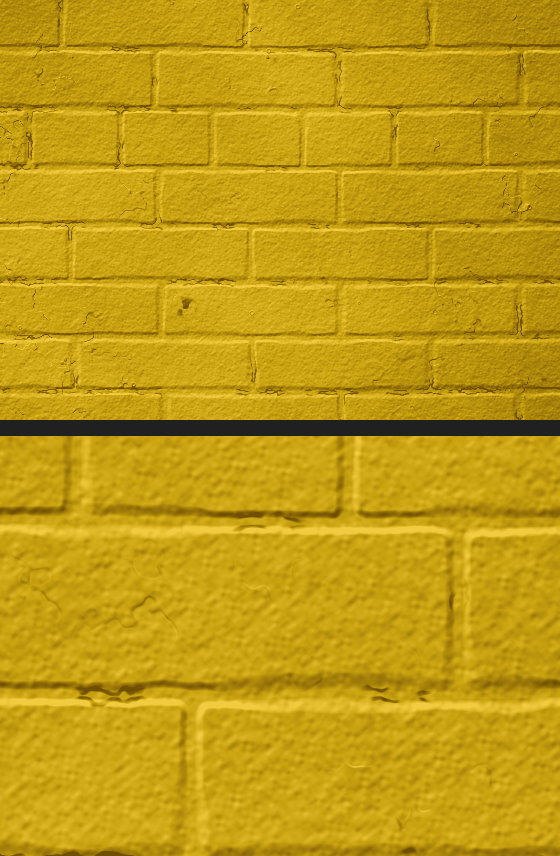
Top: the whole. Bottom: its middle third, enlarged.
Write a Shadertoy shader that draws this texture.

```glsl
// Painted yellow brick wall: eight courses, one of them of half-length bricks.
// A height field of worn bricks, paint grain, peeling edges and blisters
// is lit from the upper left; the resulting tone picks the colour.

#define COURSE 0.1441        // course height near the top, canvas height = 1
#define SHRINK 0.00139       // loss of height from course to course
#define FIRST_BED 0.118      // depth of the first full bed joint
#define BRICK_LENGTH 0.4392
#define HALF_JOINT 0.0075
#define RELIEF 0.0058        // rise of brick faces above the mortar
#define GRAIN 0.0012
#define RELIEF_GAIN 0.50
#define CHIP vec2(0.443, 0.732)
#define SHADOW vec3(0.44, 0.31, 0.01)
#define BASE vec3(0.785, 0.635, 0.058)
#define LIGHT vec3(0.95, 0.80, 0.25)

float hash(vec2 p) {
    vec3 q = fract(vec3(p.xyx) * 0.1031);
    q += dot(q, q.yzx + 33.33);
    return fract((q.x + q.y) * q.z);
}

float noise(vec2 p) {
    vec2 i = floor(p), f = fract(p);
    f = f * f * (3.0 - 2.0 * f);
    return mix(mix(hash(i), hash(i + vec2(1, 0)), f.x),
               mix(hash(i + vec2(0, 1)), hash(i + vec2(1, 1)), f.x), f.y);
}

// Turned noise, so that the lattice does not follow the courses
float turned(vec2 p) {
    return noise(mat2(0.8, 0.6, -0.6, 0.8) * p + 57.0);
}

// Brick layout: x = signed distance to the brick edge, yz = brick id
vec3 brick(vec2 p) {
    p += 0.0030 * (vec2(noise(p * 26.0), noise(p * 26.0 + 71.0)) - 0.5);
    p += 0.0014 * (vec2(turned(p * 110.0), turned(p * 110.0 + 39.0)) - 0.5);
    p.y += 0.0015 * sin(p.x * 5.0 + 1.0);
    float k = (COURSE - sqrt(COURSE * COURSE - 4.0 * SHRINK * (p.y - FIRST_BED)))
              / (2.0 * SHRINK);
    float row = floor(k) + 1.0;
    bool odd = mod(row, 2.0) > 0.5;
    float joint = odd ? 0.804 + 0.0014 * row : 0.587 + 0.0026 * row;
    vec2 size = vec2(BRICK_LENGTH - 0.0026 * row, COURSE - 2.0 * SHRINK * k);
    if (row == 2.0) { size.x *= 0.5; joint = 0.722; }
    float column = (p.x - joint) / size.x;
    vec2 local = (fract(vec2(column, k)) - 0.5) * size;
    float corner = 0.007;
    vec2 q = abs(local) - 0.5 * size + HALF_JOINT + corner;
    float d = length(max(q, 0.0)) + min(max(q.x, q.y), 0.0) - corner;
    return vec3(d, floor(column), row);
}

// Peeling paint: x = noise whose middle contour is the torn edge, y = strength
vec2 peel(vec2 p) {
    float n = 0.55 * turned(p * 15.0) + 0.3 * turned(p * 42.0) + 0.15 * noise(p * 110.0);
    float strength = smoothstep(0.50, 0.72, noise(p * 6.5 + 23.0));
    strength *= smoothstep(0.35, 0.60, turned(p * 24.0 + 13.0));
    return vec2(n, max(strength, smoothstep(0.06, 0.02, length(p - CHIP))));
}

// Sparse raised blisters, at most one per cell
float blisters(vec2 p) {
    vec2 cell = floor(p * 14.0);
    float rise = 0.0;
    for (int j = -1; j <= 1; j++)
    for (int i = -1; i <= 1; i++) {
        vec2 c = cell + vec2(i, j);
        vec2 centre = (c + vec2(hash(c + 17.0), hash(c + 41.0))) / 14.0;
        float radius = mix(0.003, 0.008, hash(c + 63.0));
        float ring = abs(length(p - centre) - radius * 0.7);
        rise += step(0.94, hash(c + 5.0)) * smoothstep(0.0030, 0.0, ring);
    }
    return rise;
}

float height(vec2 p) {
    float bevel = mix(0.0030, 0.0100, smoothstep(0.25, 0.75, turned(p * 14.0)));
    float face = smoothstep(0.0045, -bevel, brick(p).x);
    vec2 torn = peel(p);
    float h = RELIEF * face;
    h += GRAIN * (turned(p * 230.0) + 1.3 * noise(p * 125.0) + 1.4 * turned(p * 52.0));
    h += 0.0022 * torn.y * smoothstep(0.475, 0.525, torn.x);
    return h + 0.0016 * blisters(p);
}

void mainImage(out vec4 fragColor, in vec2 fragCoord) {
    vec2 p = fragCoord / iResolution.y;
    p.y = 1.0 - p.y;    // depth below the top edge

    // Slope towards the light
    vec2 e = vec2(0.0012, 0.0);
    float h = height(p);
    vec2 slope = vec2(height(p + e.xy) - h, height(p + e.yx) - h) / e.x;
    float tone = 0.59 + RELIEF_GAIN * dot(slope, vec2(0.42, 0.87));

    // Uneven light over the wall and from brick to brick
    vec3 b = brick(p);
    vec2 away = p - vec2(0.45, 0.62);
    tone += 0.05 - 0.23 * dot(away, away);
    tone += 0.06 * (hash(b.yz + 11.0) - 0.5);
    tone += 0.13 * (turned(p * 4.5) - 0.5) + 0.06 * (turned(p * 17.0 + 4.0) - 0.5);

    // Torn paint edges, thin broken cracks beside bricks, and the chipped hole
    vec2 torn = peel(p);
    tone -= 0.28 * torn.y * smoothstep(0.024, 0.0, abs(torn.x - 0.5));
    float jitter = 0.007 * (turned(p * 85.0) - 0.5) + 0.003 * (noise(p * 190.0) - 0.5);
    float crack = smoothstep(0.0026, 0.0006, abs(b.x - 0.0035 + jitter));
    crack *= smoothstep(0.56, 0.70, noise(p * vec2(17.0, 13.0) + 3.0));
    tone -= 0.55 * crack * smoothstep(0.25, 0.50, turned(p * 60.0 + 8.0));
    float hole = smoothstep(0.032, 0.012, length(p - CHIP));
    tone -= 0.55 * hole * smoothstep(0.45, 0.58, noise(p * 70.0 + 7.0));

    vec3 colour = mix(SHADOW, BASE, clamp(tone / 0.6, 0.0, 1.0));
    colour = mix(colour, LIGHT, clamp((tone - 0.6) / 0.4, 0.0, 1.0));
    fragColor = vec4(colour, 1.0);
}
```
